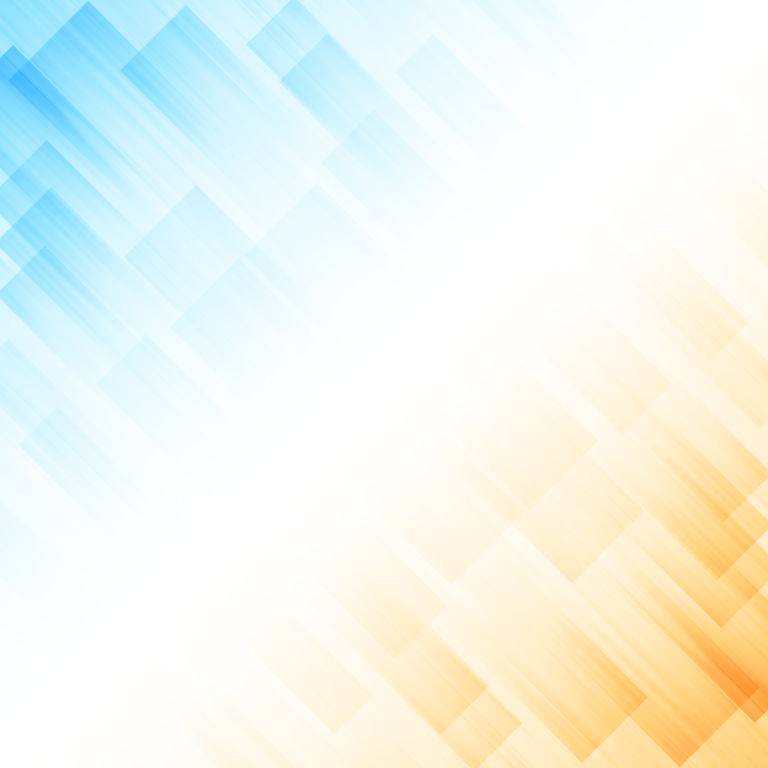
Give the GLSL for this background, as a three.js fragment shader.

```glsl
varying vec2 vUv;

float hash(vec2 p) {
  vec3 q = fract(vec3(p.xyx) * 0.1031);
  q += dot(q, q.yzx + 33.33);
  return fract((q.x + q.y) * q.z);
}

float noise(vec2 p) {
  vec2 i = floor(p);
  vec2 f = fract(p);
  f = f * f * (3.0 - 2.0 * f);
  return mix(mix(hash(i), hash(i + vec2(1.0, 0.0)), f.x),
             mix(hash(i + vec2(0.0, 1.0)), hash(i + 1.0), f.x), f.y);
}

// Row of bars with caps on a shallow bow: x runs along the bars, y across them
float barRow(vec2 pos, float cap, float centre, float spacing) {
  float nearest = floor((pos.y - centre) / spacing + 0.5);
  float density = 0.0;
  for (int k = -1; k <= 1; k++) {
    float id = nearest + float(k);
    float middle = centre + id * spacing;
    float offCentre = abs(middle - 1.0);
    float halfWidth = max(0.105 - 0.13 * offCentre, 0.05);
    float across = pos.y - middle;
    float along = pos.x - cap + 0.11 * offCentre;
    float fade = pow(clamp(1.0 - along / 0.4, 0.0, 1.0), 1.5);
    float body = smoothstep(-0.002, 0.002, halfWidth - abs(across));
    body *= smoothstep(-0.002, 0.002, along);

    // Denser slices along both long sides
    vec2 seed = vec2(id + 20.0, floor(-cap * 100.0));
    float leftSlice = halfWidth * (0.2 + 0.6 * hash(seed));
    float rightSlice = halfWidth * (0.2 + 0.6 * hash(seed + 7.0));
    float slices = smoothstep(-0.003, 0.003, leftSlice - halfWidth - across)
                 + smoothstep(-0.003, 0.003, across - halfWidth + rightSlice);
    density += body * fade * (0.7 + 0.3 * hash(seed + 3.0) + 0.25 * slices);
  }
  return density * pow(-cap, 1.3) * 0.36;
}

// Thin broken lines running along the bars
float hairlines(vec2 pos) {
  float cell = floor(pos.y * 38.0);
  float offset = 0.2 + 0.6 * hash(vec2(cell, 5.0));
  float gap = abs(fract(pos.y * 38.0) - offset) / 38.0;
  float segment = smoothstep(0.5, 0.7, noise(vec2(pos.x * 7.0 + 30.0, cell + 0.5)));
  return (1.0 - smoothstep(0.0006, 0.0022, gap)) * segment;
}

vec3 ramp(float density, vec3 pale, vec3 mid, vec3 deep) {
  vec3 color = mix(vec3(1.0), pale, clamp(density / 0.27, 0.0, 1.0));
  color = mix(color, mid, clamp((density - 0.27) / 0.25, 0.0, 1.0));
  return mix(color, deep, clamp((density - 0.52) / 0.43, 0.0, 1.0));
}

void main() {
  // Both corners share one layout, turned by half a circle
  bool warm = vUv.x > vUv.y;
  vec2 p = warm ? 1.0 - vUv : vUv;
  vec2 pos = vec2(p.x - p.y, p.x + p.y);
  float depth = -pos.x;

  // Corner glow and staggered rows of bars
  float glow = 0.53 * pow(depth, 1.65);
  float bars = barRow(pos, -0.910, 0.87, 0.50)
             + barRow(pos, -0.883, 1.01, 0.40)
             + barRow(pos, -0.735, 1.15, 0.35)
             + barRow(pos, -0.662, 0.75, 0.90)
             + barRow(pos, -0.586, 0.675, 0.65)
             + barRow(pos, -0.495, 0.92, 0.40)
             + barRow(pos, -0.340, 1.275, 0.195);
  bars *= smoothstep(0.0, 0.3, depth);
  float density = glow + 0.6 * (1.0 - exp(-bars / 0.6));

  // Soft and fine streaks
  float broad = noise(vec2(pos.x * 3.0 + 10.0, pos.y * 34.0));
  float fine = noise(vec2(pos.x * 5.0 + 20.0, pos.y * 150.0));
  density *= 1.0 + 0.3 * (broad - 0.5) + 0.14 * (fine - 0.5);
  density -= 0.11 * depth * smoothstep(0.68, 0.9, broad);
  density += 0.07 * depth * hairlines(pos);
  density = clamp(density, 0.0, 1.0);

  vec3 blue = ramp(density, vec3(0.83, 0.96, 1.0), vec3(0.57, 0.89, 1.0), vec3(0.16, 0.68, 1.0));
  vec3 orange = ramp(density, vec3(1.0, 0.93, 0.78), vec3(1.0, 0.82, 0.48), vec3(1.0, 0.50, 0.08));
  gl_FragColor = vec4(warm ? orange : blue, 1.0);
}
```
